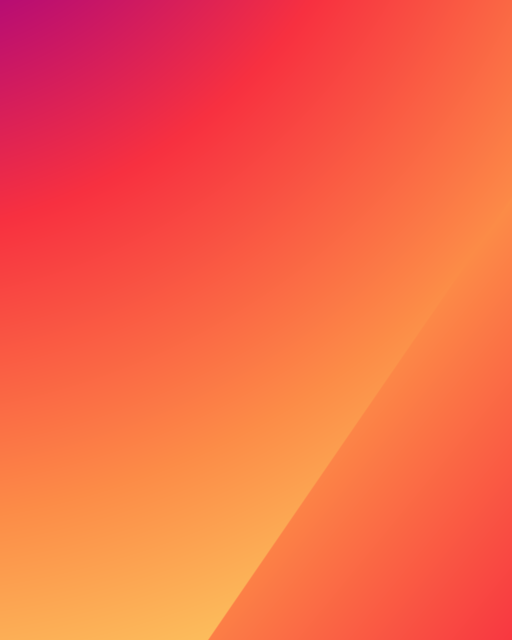
A WebGL 2 fragment shader for this background:

```glsl
#version 300 es
precision highp float;
// Warm folded-paper background: a large radial sweep from purple through red
// and orange to amber, cut by a straight diagonal fold. Past the fold a linear
// gradient runs from orange back to red. Lengths are in canvas heights.

uniform vec2 u_resolution;
out vec4 fragColor;

// Palette
const vec3 PURPLE = vec3(0.72, 0.05, 0.45);
const vec3 RED    = vec3(0.97, 0.19, 0.25);
const vec3 ORANGE = vec3(0.99, 0.55, 0.28);
const vec3 AMBER  = vec3(0.99, 0.74, 0.36);

// Radial sweep: centre beyond the upper left corner, one radius per colour
const vec2 SWEEP_CENTRE = vec2(-0.216, 1.479);
const float R_PURPLE = 0.526;
const float R_RED    = 0.853;
const float R_ORANGE = 1.302;
const float R_AMBER  = 1.576;

// Fold line, and the gradient that starts at its upper end
const vec2 FOLD_LOW  = vec2(0.3255, 0.0);
const vec2 FOLD_HIGH = vec2(0.7995, 0.690);
const vec2 FLAP_DIRECTION = vec2(0.772, -0.636);
const float FLAP_LENGTH = 0.475;

const float ASPECT = 410.0 / 512.0;

// Linear position of x between two stops, clamped to 0..1
float ramp(float from, float to, float x) {
    return clamp((x - from) / (to - from), 0.0, 1.0);
}

vec3 sweepColour(vec2 p) {
    float r = distance(p, SWEEP_CENTRE);
    vec3 colour = mix(PURPLE, RED, ramp(R_PURPLE, R_RED, r));
    colour = mix(colour, ORANGE, ramp(R_RED, R_ORANGE, r));
    return mix(colour, AMBER, ramp(R_ORANGE, R_AMBER, r));
}

vec3 flapColour(vec2 p) {
    float along = dot(p - FOLD_HIGH, FLAP_DIRECTION);
    return mix(ORANGE, RED, ramp(0.0, FLAP_LENGTH, along));
}

// Signed distance to the fold, positive on its lower right side
float foldDistance(vec2 p) {
    vec2 tangent = normalize(FOLD_HIGH - FOLD_LOW);
    return dot(p - FOLD_LOW, vec2(tangent.y, -tangent.x));
}

void main() {
    vec2 p = gl_FragCoord.xy / u_resolution * vec2(ASPECT, 1.0);
    float pixel = 1.0 / u_resolution.y;

    // Antialiased cut between the two gradients
    float flap = smoothstep(-pixel, pixel, foldDistance(p));
    fragColor = vec4(mix(sweepColour(p), flapColour(p), flap), 1.0);
}
```
